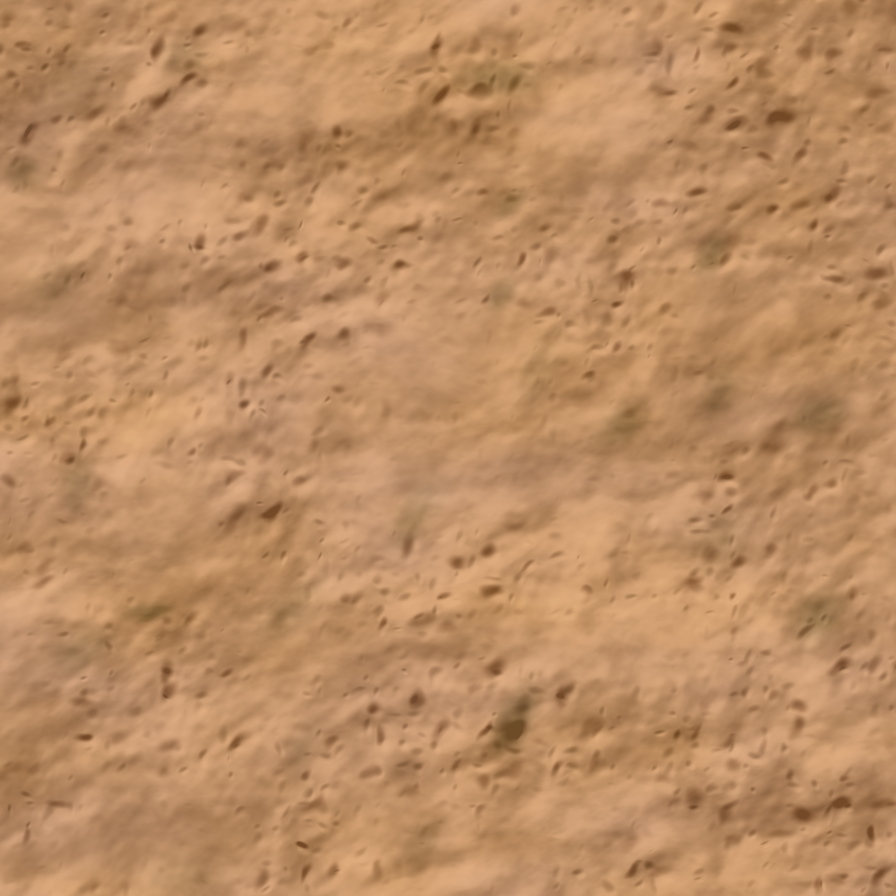
A WebGL 1 fragment shader for this texture:

```glsl
precision highp float;
uniform vec2 u_resolution;

float hash(vec2 p) {
  vec3 q = fract(vec3(p.xyx) * 0.1031);
  q += dot(q, q.yzx + 33.33);
  return fract((q.x + q.y) * q.z);
}

float noise(vec2 p) {
  vec2 i = floor(p), f = fract(p);
  f = f * f * (3.0 - 2.0 * f);
  return mix(mix(hash(i), hash(i + vec2(1.0, 0.0)), f.x),
             mix(hash(i + vec2(0.0, 1.0)), hash(i + 1.0), f.x), f.y);
}

float fbm(vec2 p) {
  float sum = 0.0, amp = 0.53;
  for (int i = 0; i < 4; i++) {
    sum += amp * noise(p);
    p = mat2(0.96, 0.28, -0.28, 0.96) * p * 2.03 + 17.3;
    amp *= 0.5;
  }
  return sum;
}

// Coordinates along and across a direction
vec2 turn(vec2 p, float angle) {
  float c = cos(angle), s = sin(angle);
  return mat2(c, -s, s, c) * p;
}

// Scattered slanted hollows: x is the shaded core, y the lit lower rim
vec2 hollows(vec2 p, float chance) {
  vec2 cell = floor(p), result = vec2(0.0);
  for (int j = -1; j <= 1; j++) {
    for (int i = -1; i <= 1; i++) {
      vec2 id = cell + vec2(float(i), float(j));
      float present = step(hash(id + 71.7), chance);
      vec2 center = id + 0.2 + 0.6 * vec2(hash(id + 5.1), hash(id + 23.9));
      float angle = mix(-0.1, 1.3, hash(id + 41.3));
      float size = mix(0.2, 0.46, hash(id + 57.2));
      vec2 shape = size * vec2(1.0, mix(0.4, 0.75, hash(id + 12.6)));
      vec2 core = turn(p - center, angle) / shape;
      vec2 rim = turn(p - center - size * vec2(0.5, -0.8), angle) / shape;
      float depth = present * mix(0.35, 1.0, hash(id + 88.4));
      result += depth * (1.0 - smoothstep(0.15, 1.25, vec2(length(core), length(rim))));
    }
  }
  return min(result, 1.2);
}

void main() {
  vec2 p = gl_FragCoord.xy / min(u_resolution.x, u_resolution.y);
  vec2 warp = vec2(fbm(p * 5.0 + 3.0), fbm(p * 5.0 + 40.0)) - 0.5;
  vec2 ground = p + 0.06 * warp;

  // Broad bands, lit relief and slanted streaks
  float bands = fbm(turn(ground, 0.02) * vec2(4.5, 12.0) + 8.0) - 0.5;
  vec2 lump = turn(ground, 0.2) * vec2(19.0, 31.0);
  float relief = fbm(lump) - fbm(lump + vec2(-0.35, 0.5));
  float streaks = fbm(turn(ground, 0.7) * vec2(21.0, 42.0) + 60.0) - 0.5;
  vec2 crumb = turn(p, 0.6) * vec2(66.0, 100.0);
  float grain = noise(crumb) - noise(crumb + vec2(0.1, 0.75));

  // Hollows gather in rough patches and have ragged outlines
  float rough = smoothstep(0.34, 0.6, fbm(p * vec2(6.0, 11.0) + 90.0));
  vec2 ragged = p + 0.01 * (vec2(noise(p * 52.0), noise(p * 52.0 + 30.0)) - 0.5);
  vec2 pits = hollows(ragged * 25.0, 0.55) * rough;
  vec2 flecks = hollows(ragged * 46.0 + 19.0, 0.55) * mix(0.2, 1.0, rough);
  float dips = hollows((p + 0.045 * warp) * 8.0 + 31.0, 0.3).x;

  float tone = 0.835 + 0.8 * bands + 0.75 * relief;
  tone += (0.35 + 0.35 * rough) * streaks + (0.13 + 0.15 * rough) * grain;
  tone += 0.22 * pits.y + 0.2 * flecks.y - 0.07 * rough;
  tone -= 0.88 * pits.x + 0.5 * flecks.x + 0.55 * dips;
  tone = clamp(tone, -0.2, 1.3);
  tone -= 0.4 * max(tone - 1.0, 0.0);

  // Sand colour, drifting between ochre and dusty pink, olive in the dips
  vec3 color = mix(vec3(0.51, 0.35, 0.21), vec3(0.815, 0.622, 0.453), tone);
  float tint = fbm(p * vec2(7.0, 13.0) + 130.0) - 0.5;
  color += tint * vec3(-0.01, 0.01, 0.08);
  color += dips * vec3(-0.025, 0.008, 0.0) + pits.x * vec3(0.008, -0.01, -0.01);
  gl_FragColor = vec4(color, 1.0);
}
```
